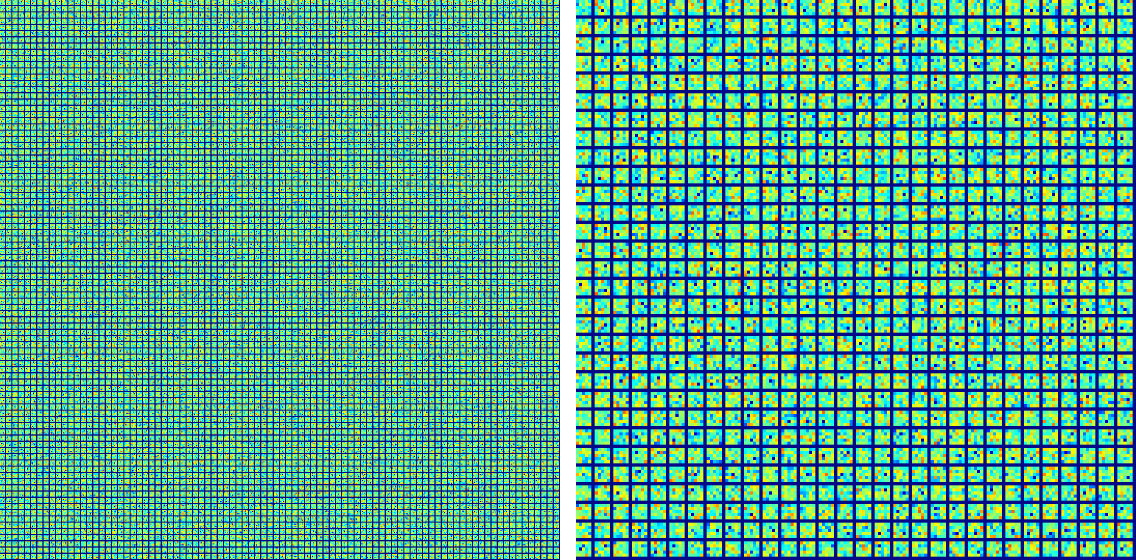
Left: the whole. Right: its middle third, enlarged.
Give the GLSL for this pattern, as a WebGL 1 fragment shader.

```glsl
precision highp float;
// Grid of small square tiles, each a mosaic of rainbow-coloured random texels between navy lines.

uniform vec2 u_resolution;

const float REPEATS = 90.0;       // tiles across and down
const float TEXELS = 5.0;         // texels along one tile side
const float LINE_WIDTH = 0.18;    // share of a tile
const float FILTER_WIDTH = 0.6;   // sample spread in output pixels
const float SPECK_CHANCE = 0.3;   // share of tiles with a dark speck
const vec3 LINE_COLOUR = vec3(0.01, 0.04, 0.53);

vec3 hash3(vec2 p) {
  vec3 q = fract(p.xyx * vec3(0.1031, 0.1030, 0.0973));
  q += dot(q, q.yxz + 33.33);
  return fract((q.xxy + q.yzz) * q.zyx);
}

// Blue, cyan, green, yellow, red ramp
vec3 rainbow(float level) {
  return clamp(1.5 - abs(4.0 * level - vec3(3.0, 2.0, 1.0)), 0.0, 1.0);
}

// Bell-shaped random level: the mean of three uniform values, rescaled
float bellLevel(vec2 id, float centre, float spread) {
  float mean = dot(hash3(id), vec3(1.0 / 3.0));
  return centre + spread * (mean - 0.5);
}

// 1 where this texel is the dark speck of its tile
float speck(vec2 tile, vec2 texel, float chance) {
  vec3 random = hash3(tile + 613.0);
  vec2 place = 1.0 + floor(random.xy * (TEXELS - 2.0));
  vec2 apart = abs(texel - place);
  return step(max(apart.x, apart.y), 0.5) * step(random.z, chance);
}

vec3 mosaic(vec2 uv) {
  vec2 p = uv * REPEATS;
  vec2 tile = mod(floor(p), REPEATS);
  vec2 local = fract(p);

  // Lines run along the right and lower side of each tile
  vec2 inner = vec2(local.x, local.y - LINE_WIDTH) / (1.0 - LINE_WIDTH);
  if (inner.x >= 1.0 || inner.y < 0.0) return LINE_COLOUR;

  vec2 texel = min(floor(inner * TEXELS), TEXELS - 1.0);
  float level = bellLevel(tile * TEXELS + texel + 17.0, 0.49, 0.72);
  level = mix(level, 0.06, speck(tile, texel, SPECK_CHANCE));
  return rainbow(level);
}

void main() {
  // Average a 3 by 3 set of samples to smooth the edges
  vec3 sum = vec3(0.0);
  for (int j = -1; j <= 1; j++) {
    for (int i = -1; i <= 1; i++) {
      vec2 offset = vec2(float(i), float(j)) * FILTER_WIDTH / 3.0;
      sum += mosaic((gl_FragCoord.xy + offset) / u_resolution);
    }
  }
  gl_FragColor = vec4(sum / 9.0, 1.0);
}
```
